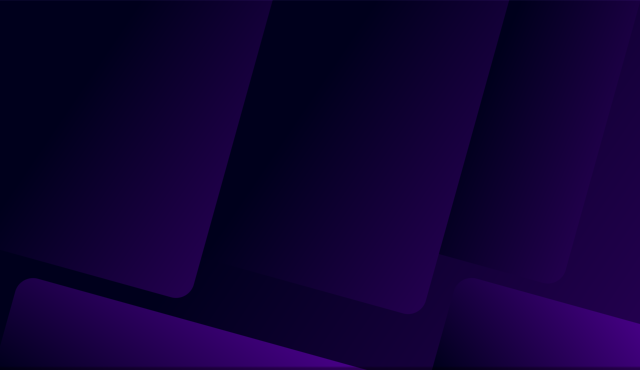
A Shadertoy shader for this background:

```glsl
const vec3 NIGHT = vec3(0.0, 0.0, 0.11);
const vec3 PLUM = vec3(0.135, 0.0, 0.305);
const vec3 VIOLET = vec3(0.28, 0.0, 0.53);

// Linear gradient from NIGHT at point a to the given tint at point b
vec3 gradient(vec2 p, vec2 a, vec2 b, vec3 tint) {
    vec2 axis = b - a;
    return mix(NIGHT, tint, clamp(dot(p - a, axis) / dot(axis, axis), 0.0, 1.0));
}

// Coverage of an open panel with one rounded corner;
// facing is +1 for a lower right corner, -1 for an upper left one
float panel(vec2 tilted, vec2 corner, float facing) {
    float radius = 0.05;
    vec2 q = (tilted - corner) * vec2(facing, -facing) + radius;
    float dist = length(max(q, 0.0)) + min(max(q.x, q.y), 0.0) - radius;
    float soft = 0.75 / iResolution.y;
    return 1.0 - smoothstep(-soft, soft, dist);
}

void mainImage(out vec4 fragColor, in vec2 fragCoord) {
    vec2 p = fragCoord / iResolution.y;
    // Panel axes, tilted clockwise
    vec2 tilted = vec2(dot(p, vec2(0.9636, -0.2672)), dot(p, vec2(0.2672, 0.9636)));

    // Backdrop
    vec3 color = gradient(p, vec2(0.541, 0.354), vec2(1.457, -0.264), PLUM);

    // Hanging panels, stacked from right to left
    color = mix(color, gradient(p, vec2(1.329, 0.813), vec2(1.702, 0.655), PLUM),
                panel(tilted, vec2(1.401, 0.619), 1.0));
    color = mix(color, gradient(p, vec2(0.788, 0.660), vec2(1.255, 0.345), PLUM),
                panel(tilted, vec2(1.059, 0.4385), 1.0));
    color = mix(color, gradient(p, vec2(0.225, 0.770), vec2(0.673, 0.467), PLUM),
                panel(tilted, vec2(0.443, 0.313), 1.0));

    // Rising panels with a brighter tint
    color = mix(color, gradient(p, vec2(0.0), vec2(0.351, 0.468), VIOLET),
                panel(tilted, vec2(-0.017, 0.265), -1.0));
    color = mix(color, gradient(p, vec2(1.182, 0.0), vec2(1.606, 0.318), VIOLET),
                panel(tilted, vec2(1.125, 0.582), -1.0));

    // Shaded lower rim and faint upper rim
    color *= mix(0.65, 1.0, smoothstep(0.004, 0.012, p.y));
    color += vec3(0.03, 0.02, 0.05) * smoothstep(0.996, 0.999, p.y);

    fragColor = vec4(color, 1.0);
}
```
